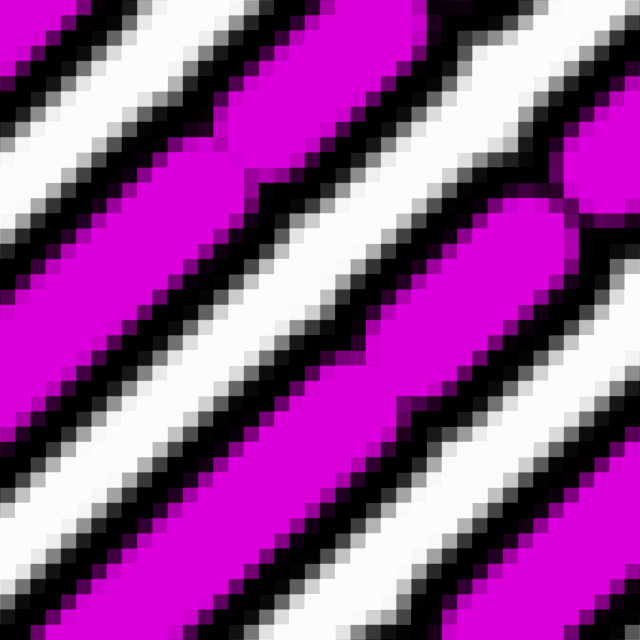
This pattern is drawn by a three.js fragment shader. Its source:

```glsl
// Diagonal chains of magenta capsules, outlined in black on white bands.
// Each chain alternates long and short capsules; the capsule distance sets the
// colour and is sampled on a coarse grid of square cells with softened edges.

#define CELLS 42.0          // grid cells across and down
#define CELL_BLUR 0.06      // half width of the blend between cells
#define PITCH 0.411         // distance between chains
#define FIRST_CHAIN 0.0195  // offset of the first chain from the top left
#define PERIOD 1.135        // one long and one short capsule, with both gaps
#define CHAIN_SHIFT 0.065   // slide along the axis from chain to chain
#define SHORT_AXIS vec2(0.1855, 0.1204)  // centre and half length
#define LONG_AXIS vec2(0.7754, 0.2949)
#define INK_EDGE vec2(0.060, 0.099)      // magenta fades to black
#define PAPER_EDGE vec2(0.124, 0.175)    // black fades to white
#define MAGENTA vec3(0.86, 0.0, 0.86)
#define PAPER vec3(0.99)

varying vec2 vUv;

// Pull a point to its cell centre, with a narrow transition between cells
vec2 snapToCell(vec2 p) {
  vec2 g = p * CELLS;
  vec2 corner = floor(g + 0.5);
  vec2 blend = smoothstep(vec2(-CELL_BLUR), vec2(CELL_BLUR), g - corner);
  return (corner + blend - 0.5) / CELLS;
}

// Distance along the chain to a repeating segment, negative inside it
float segmentGap(float x, vec2 axis) {
  float local = mod(x - axis.x + 0.5 * PERIOD, PERIOD) - 0.5 * PERIOD;
  return abs(local) - axis.y;
}

// Distance to the capsule axes of the nearest chain
float chainDistance(vec2 p) {
  vec2 down = vec2(p.x, 1.0 - p.y);
  vec2 along = normalize(vec2(0.73, -0.683));
  vec2 normal = vec2(-along.y, along.x);
  float across = dot(down, normal) - FIRST_CHAIN;
  float chain = floor(across / PITCH + 0.5);

  // Every fourth chain slides by a further half period
  float slide = 0.163 - CHAIN_SHIFT * chain;
  slide -= 0.5 * PERIOD * step(2.5, mod(chain, 4.0));

  float x = dot(down, along) - slide;
  float gap = min(segmentGap(x, SHORT_AXIS), segmentGap(x, LONG_AXIS));
  return length(vec2(max(gap, 0.0), across - chain * PITCH));
}

void main() {
  float d = chainDistance(snapToCell(vUv));
  float ink = 1.0 - smoothstep(INK_EDGE.x, INK_EDGE.y, d);
  float paper = smoothstep(PAPER_EDGE.x, PAPER_EDGE.y, d);
  gl_FragColor = vec4(MAGENTA * ink + PAPER * paper, 1.0);
}
```
